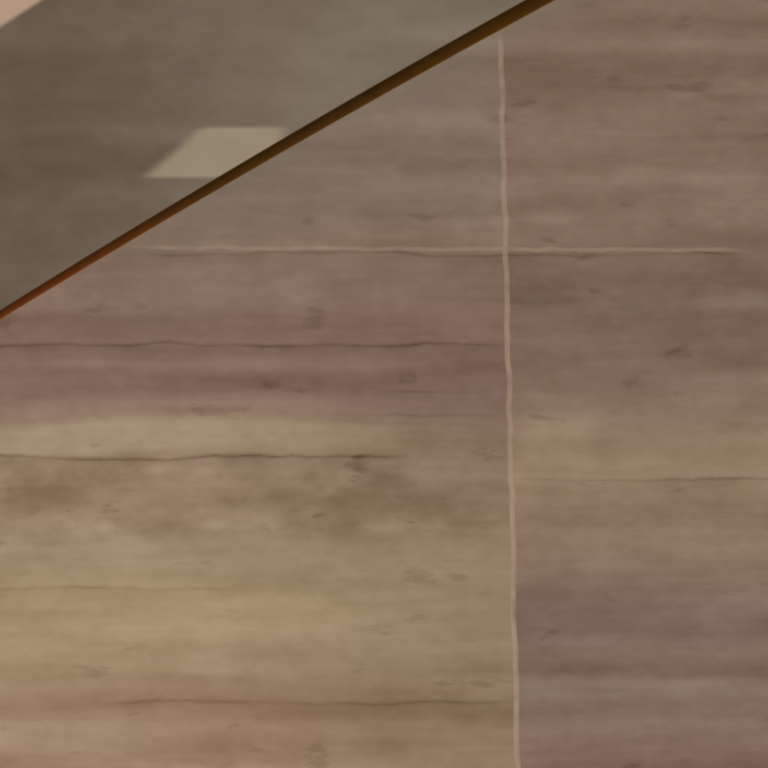
Write a Shadertoy shader that draws this texture.

```glsl
const vec3 RAIL_DARK = vec3(0.23, 0.14, 0.04);
const vec3 RAIL_WARM = vec3(0.33, 0.16, 0.06);
const vec3 GROUT = vec3(0.65, 0.55, 0.47);
const vec3 CREAM = vec3(0.63, 0.56, 0.44);
const vec3 LIT_PATCH = vec3(0.60, 0.54, 0.45);
const vec3 CORNER = vec3(0.70, 0.59, 0.50);
const vec3 SHADE_DARK = vec3(0.375, 0.315, 0.26);
const vec3 SHADE_GREY = vec3(0.475, 0.425, 0.365);
const float JOINT_Y = 0.679;
const float JOINT_HALF = 0.0017;
const float LEFT_SPAN = 0.77;
const float RIGHT_SPAN = 1.1;
const float GRAIN = 0.035;

// Stone layers, listed from bottom to top
const vec3 LEFT_LAYERS[12] = vec3[12](
    vec3(.59, .49, .39), vec3(.56, .46, .36), vec3(.61, .52, .41), vec3(.62, .53, .41),
    vec3(.61, .53, .42), vec3(.55, .46, .37), vec3(.56, .47, .38), vec3(.50, .40, .35),
    vec3(.48, .385, .335), vec3(.49, .40, .345), vec3(.50, .42, .36), vec3(.49, .42, .37));
const vec3 RIGHT_LAYERS[12] = vec3[12](
    vec3(.49, .39, .34), vec3(.50, .42, .36), vec3(.47, .38, .34), vec3(.54, .45, .37),
    vec3(.56, .47, .38), vec3(.51, .42, .36), vec3(.47, .39, .335), vec3(.50, .41, .35),
    vec3(.51, .42, .36), vec3(.48, .39, .33), vec3(.51, .42, .36), vec3(.51, .42, .36));

float hash(vec2 p) {
    vec3 q = fract(vec3(p.xyx) * 0.1031);
    q += dot(q, q.yzx + 33.33);
    return fract((q.x + q.y) * q.z);
}

float noise(vec2 p) {
    vec2 i = floor(p), f = fract(p);
    f = f * f * (3.0 - 2.0 * f);
    return mix(mix(hash(i), hash(i + vec2(1, 0)), f.x),
               mix(hash(i + vec2(0, 1)), hash(i + vec2(1, 1)), f.x), f.y);
}

float fbm(vec2 p) {
    float sum = 0.0, amp = 0.5;
    for (int i = 0; i < 5; i++) {
        sum += amp * noise(p);
        p = mat2(1.6, 0.5, -0.5, 1.6) * p * 1.2 + 7.3;
        amp *= 0.5;
    }
    return sum;
}

vec3 layers(vec3 colours[12], float t) {
    float s = clamp(t, 0.0, 0.999) * 11.0;
    int i = int(s);
    return mix(colours[i], colours[i + 1], smoothstep(0.0, 1.0, fract(s)));
}

float span(float x, float a, float b, float soft) {
    return smoothstep(a - soft, a + soft, x) * (1.0 - smoothstep(b - soft, b + soft, x));
}

// Ragged ledge: a thin line with a soft shadow beneath it
float ledge(vec2 p, float y, float a, float b) {
    float d = p.y - y - 0.012 * (fbm(vec2(p.x * 14.0, y * 91.0)) - 0.5);
    float line = exp(-pow(d / 0.0025, 2.0));
    float shadow = 0.45 * exp(-abs(d) / 0.018) * step(d, 0.0);
    float broken = 0.3 + noise(vec2(p.x * 17.0, y * 73.0));
    return (line + shadow) * broken * span(p.x, a, b, 0.025);
}

vec3 stone(vec2 p, float jointX) {
    float warp = fbm(p * vec2(4.0, 9.0)) - 0.5;
    float y = p.y + 0.035 * warp;
    vec3 left = layers(LEFT_LAYERS, y / LEFT_SPAN);
    left *= 1.03 - 0.11 * smoothstep(0.2, 0.66, p.x) * (1.0 - smoothstep(0.4, 0.6, p.y));
    vec3 right = layers(RIGHT_LAYERS, y / RIGHT_SPAN);
    vec3 col = mix(left, right, smoothstep(-0.002, 0.002, p.x - jointX));

    // Pale seams
    float seam = span(y, 0.409, 0.452, 0.009) * (1.0 - smoothstep(0.35, 0.56, p.x));
    seam += 0.45 * span(y, 0.21, 0.225, 0.009) * (1.0 - smoothstep(0.2, 0.5, p.x));
    seam += 0.5 * span(y, 0.025, 0.06, 0.012) * (1.0 - smoothstep(0.05, 0.3, p.x));
    seam += 0.35 * span(p.x, 0.68, 0.77, 0.015) * span(y, 0.40, 0.465, 0.015);
    col = mix(col, CREAM, 0.8 * clamp(seam, 0.0, 1.0));

    // Long streaks, mottling and fine grain
    float streak = fbm(vec2(p.x * 3.0, (p.y + 0.02 * warp) * 38.0)) - 0.48;
    float mottle = fbm(p * vec2(18.0, 32.0)) - 0.48;
    float fine = fbm(p * vec2(65.0, 110.0)) - 0.48;
    float rough = span(p.y, 0.30, 0.405, 0.02) * (1.0 - smoothstep(0.5, 0.66, p.x));
    col += 0.12 * streak + (0.06 + 0.13 * rough) * mottle + GRAIN * fine;

    // Ledges and small pits
    float dark = ledge(p, 0.404, -0.1, 0.52) + 0.7 * ledge(p, 0.552, -0.1, 0.65);
    dark += 0.75 * ledge(p, 0.377, 0.69, 1.1) + 0.5 * ledge(p, 0.67, 0.2, 0.95);
    dark += 0.45 * (ledge(p, 0.235, -0.1, 0.3) + ledge(p, 0.085, 0.15, 0.66));
    dark += 0.5 * (ledge(p, 0.49, 0.5, 0.62) + ledge(p, 0.46, 0.5, 0.64));
    float pits = smoothstep(0.68, 0.83, fbm(p * vec2(17.0, 45.0) + 31.0));
    dark += pits * (0.5 + 0.6 * rough);
    return col - dark * vec3(0.095, 0.09, 0.08);
}

vec3 shadedWall(vec2 p, float railGap, float px) {
    float lift = smoothstep(0.05, 0.6, p.x) * 0.75 + 0.5 * exp(-railGap * 9.0);
    vec3 col = mix(SHADE_DARK, SHADE_GREY, clamp(lift + 0.25 * smoothstep(0.75, 1.0, p.y), 0.0, 1.0));
    col += 0.07 * (fbm(p * vec2(5.0, 24.0)) - 0.48) + 0.05 * (fbm(p * vec2(28.0, 45.0)) - 0.48);
    // Slanted patch of light
    float slant = p.x - 0.185 - 1.15 * (p.y - 0.768);
    float patchMask = smoothstep(-0.012, 0.016, slant) * span(p.y, 0.769, 0.834 + 0.01 * (p.x - 0.3), 0.004);
    patchMask *= 1.0 - smoothstep(0.355, 0.385, p.x);
    col = mix(col, LIT_PATCH + 0.05 * (fbm(p * 20.0) - 0.5), 0.95 * patchMask);
    // Bright corner
    float corner = p.y - 0.965 - 0.64 * p.x;
    return mix(col, CORNER, smoothstep(-0.004 - px, 0.004 + px, corner));
}

void mainImage(out vec4 fragColor, in vec2 fragCoord) {
    vec2 p = fragCoord / iResolution.xy;
    float px = 1.0 / iResolution.y;
    float railY = 0.59 + 0.583 * p.x + 0.05 * p.x * (0.703 - p.x);
    float gap = (p.y - railY) * 0.864;
    float jointX = 0.674 - 0.023 * p.y + 0.003 * (noise(vec2(p.y * 45.0, 3.0)) - 0.5);
    vec3 col = stone(p, jointX);
    col = mix(col, SHADE_GREY, 0.45 * exp(-abs(gap) * 16.0) * smoothstep(0.05, 0.25, p.x));

    // Mortar joints
    float wear = 0.45 + 0.55 * noise(p * vec2(60.0, 75.0));
    float upright = 1.0 - smoothstep(JOINT_HALF, JOINT_HALF + 0.002 + px, abs(p.x - jointX));
    upright *= 1.0 - smoothstep(0.94, 0.965, p.y);
    float level = JOINT_Y - 0.005 * p.x + 0.003 * (noise(vec2(p.x * 50.0, 8.0)) - 0.5);
    float across = 1.0 - smoothstep(0.0008, 0.003 + px, abs(p.y - level));
    across *= span(p.x, 0.19, 0.96, 0.03);
    col = mix(col, GROUT, wear * max(upright * mix(0.95, 0.6, p.y), 0.5 * across));

    // Wall behind the rail, then the rail itself
    col = mix(col, shadedWall(p, max(gap, 0.0), px), smoothstep(-px, px, gap));
    float halfWidth = mix(0.0045, 0.0085, clamp(p.x / 0.7, 0.0, 1.0));
    float rail = 1.0 - smoothstep(-px, px + 0.001, abs(gap) - halfWidth);
    vec3 railColour = mix(RAIL_WARM, RAIL_DARK, smoothstep(0.0, 0.35, p.x));
    railColour *= 0.95 + 0.25 * gap / halfWidth * -1.0 + 0.1 * noise(p * 90.0);
    col = mix(col, railColour, rail);
    fragColor = vec4(clamp(col, 0.0, 1.0), 1.0);
}
```
